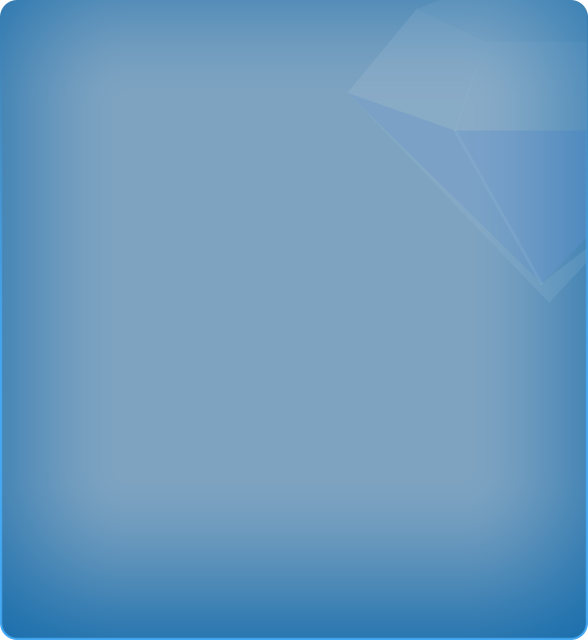
This background is drawn by a WebGL 2 fragment shader. Its source:

```glsl
#version 300 es
precision highp float;
// A rounded blue panel with a soft inner shadow and a pale faceted gem at the upper right.

#define CORNER_RADIUS 0.027
#define SHADOW_REACH 0.2
#define SHADOW_BOTTOM 0.07
#define SHADOW_TOP 0.035
#define RIM_WIDTH 0.0032
#define PANEL_COLOR vec3(0.494, 0.640, 0.757)
#define SHADOW_COLOR vec3(0.050, 0.405, 0.665)
#define RIM_COLOR vec3(0.270, 0.660, 0.950)
#define VIOLET_COLOR vec3(0.420, 0.600, 0.880)

uniform vec2 u_resolution;
out vec4 outColor;

// Signed distance to a rounded box, negative inside
float roundedBox(vec2 p, vec2 halfSize, float radius) {
    vec2 q = abs(p) - halfSize + radius;
    return length(max(q, 0.0)) + min(max(q.x, q.y), 0.0) - radius;
}

// Positive on the right-hand side of the line from a to b
float sideOf(vec2 p, vec2 a, vec2 b) {
    vec2 e = b - a;
    return dot(p - a, normalize(vec2(e.y, -e.x)));
}

// Smooth coverage of a convex quad with clockwise corners
float facet(vec2 p, vec2 a, vec2 b, vec2 c, vec2 d) {
    float inside = min(min(sideOf(p, a, b), sideOf(p, b, c)),
                       min(sideOf(p, c, d), sideOf(p, d, a)));
    return clamp(0.5 + inside * u_resolution.y, 0.0, 1.0);
}

// Smooth coverage of a thin line
float crease(vec2 p, vec2 a, vec2 b, float width) {
    vec2 e = b - a;
    float t = clamp(dot(p - a, e) / dot(e, e), 0.0, 1.0);
    return 1.0 - smoothstep(0.0, width, length(p - a - e * t));
}

// Blurred step from shadow to light
float soften(float d) {
    return smoothstep(-SHADOW_REACH, SHADOW_REACH, d);
}

vec3 addGem(vec3 color, vec2 p) {
    vec2 leftTip = vec2(0.543, 0.855);
    vec2 tableLeft = vec2(0.651, 0.986);
    vec2 tableFront = vec2(0.758, 0.935);
    vec2 girdle = vec2(0.711, 0.796);
    vec2 innerTip = vec2(0.846, 0.557);
    vec2 tip = vec2(0.858, 0.527);
    float right = 0.917;

    // Crown and table
    float crownLeft = facet(p, leftTip, tableLeft, tableFront, girdle);
    float crownRight = facet(p, tableFront, vec2(right, 0.935), vec2(right, 0.796), girdle);
    float table = facet(p, tableLeft, vec2(right, 1.087), vec2(right, 0.935), tableFront);
    color = mix(color, vec3(1.0), 0.08 * crownLeft + 0.085 * crownRight + 0.055 * table);

    // Pavilion
    float lowerLeft = facet(p, leftTip, girdle, innerTip, mix(leftTip, innerTip, 0.5));
    float lowerRight = facet(p, girdle, vec2(right, 0.796), vec2(right, 0.629), innerTip);
    color = mix(color, VIOLET_COLOR, 0.16 * lowerLeft + 0.22 * lowerRight);

    // Bright bevels and creases
    float bevelLeft = facet(p, leftTip, innerTip, tip, mix(tip, leftTip, 0.5));
    float bevelRight = facet(p, innerTip, vec2(right, 0.612), vec2(right, 0.590), tip);
    float lines = crease(p, girdle, innerTip, 0.004)
                + 0.5 * crease(p, girdle, mix(girdle, tableFront, 0.7), 0.003);
    return mix(color, vec3(0.62, 0.77, 0.86), 0.16 * (bevelLeft + bevelRight) + 0.2 * min(lines, 1.0));
}

void main() {
    vec2 p = gl_FragCoord.xy / u_resolution.y;
    vec2 size = vec2(u_resolution.x / u_resolution.y, 1.0);
    float pixel = 1.0 / u_resolution.y;

    // Panel with inner shadow, heavier at the bottom
    float light = soften(p.x) * soften(size.x - p.x)
                * soften(p.y - SHADOW_BOTTOM) * soften(1.0 - p.y + SHADOW_TOP);
    vec3 color = mix(SHADOW_COLOR, PANEL_COLOR, light);
    color = addGem(color, p);

    // Rim that fades toward the top
    float edge = roundedBox(p - 0.5 * size, 0.5 * size, CORNER_RADIUS);
    float rim = smoothstep(-RIM_WIDTH - pixel, -RIM_WIDTH + pixel, edge);
    color = mix(color, RIM_COLOR, rim * (1.0 - smoothstep(0.35, 1.0, p.y)));

    // White beyond the rounded corners
    float outside = clamp(0.5 + edge / pixel, 0.0, 1.0);
    outColor = vec4(mix(color, vec3(1.0), outside), 1.0);
}
```
